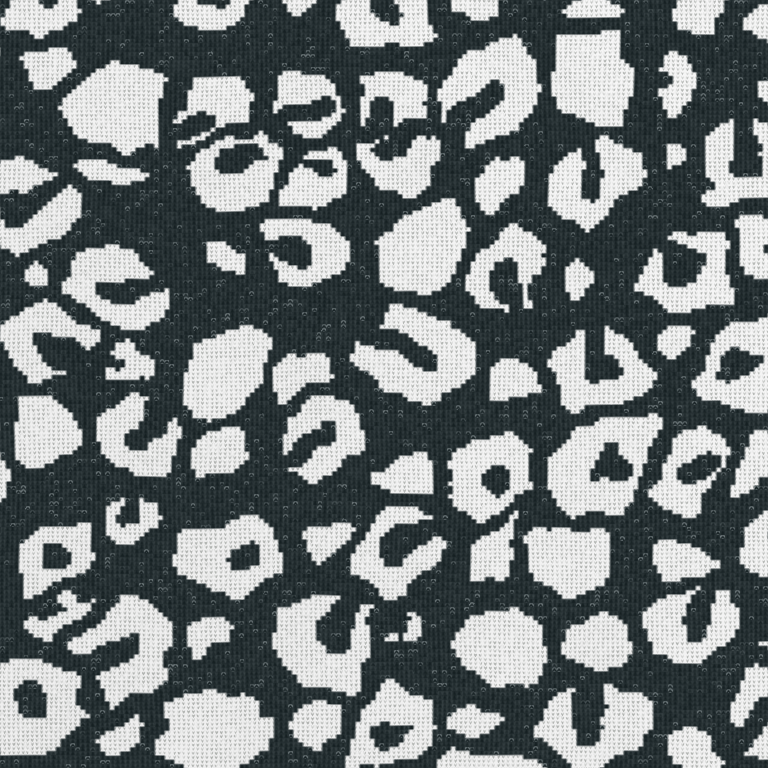
Reproduce this texture procedurally as a Shadertoy shader.

```glsl
// Jacquard knit with a leopard pattern: pale rosettes and flecks on dark slate.
// Jittered ellipses, kept apart by gaps and cut by holes or notches, are
// sampled once per stitch, then shaded with knit ribs and loose fibres.

#define SPOT_GRID 8.5
#define STITCHES vec2(160.0, 182.0)
#define BIG_RADII vec2(0.59, 0.46)
#define SMALL_RADII vec2(0.37, 0.21)
#define SPOT_GAP 0.16
#define OUTLINE_WARP 0.20
#define HOLE_RADIUS 0.33
#define EDGE_SOFTNESS 0.45
#define DARK_LOW vec3(0.085, 0.125, 0.135)
#define DARK_HIGH vec3(0.21, 0.25, 0.26)
#define YARN_SHADE vec3(0.72, 0.73, 0.72)
#define YARN_LIGHT vec3(0.965)

const float TAU = 6.28318;

vec3 hash3(vec2 p) {
    vec3 q = fract(p.xyx * vec3(0.1031, 0.1030, 0.0973));
    q += dot(q, q.yxz + 33.33);
    return fract((q.xxy + q.yzz) * q.zyx);
}

float gradientDot(vec2 corner, vec2 offset) {
    float angle = TAU * hash3(corner).x;
    return dot(vec2(cos(angle), sin(angle)), offset);
}

float gradientNoise(vec2 p) {
    vec2 i = floor(p), f = fract(p);
    vec2 u = f * f * f * (f * (f * 6.0 - 15.0) + 10.0);
    vec2 e = vec2(1.0, 0.0);
    return mix(mix(gradientDot(i, f), gradientDot(i + e, f - e), u.x),
               mix(gradientDot(i + e.yx, f - e.yx), gradientDot(i + 1.0, f - 1.0), u.x), u.y);
}

// Signed distance to a hole that may run out to the rim as a notch.
float holeDistance(vec2 n, vec3 rnd, bool isBig) {
    float openChance = isBig ? 0.55 : 0.82;
    bool isOpen = rnd.x > openChance;
    bool isClosed = isBig && rnd.x > 0.17;
    if (!isOpen && !isClosed) return 1.0;
    float angle = TAU * rnd.y;
    vec2 dir = vec2(cos(angle), sin(angle));
    vec2 q = n - dir * 0.2 * (rnd.z - 0.3);
    float reach = isOpen ? 1.3 : 0.2;
    float t = clamp(dot(q, dir), 0.0, reach);
    return length(q - dir * t) - mix(HOLE_RADIUS, 0.17, min(t, 1.0));
}

// Negative inside the pale spots, in units of the spot grid.
float spotField(vec2 uv) {
    vec2 p = uv * SPOT_GRID + 3.0;
    vec2 wobble = vec2(gradientNoise(p * 2.1), gradientNoise(p * 2.1 + 47.0));
    float ragged = gradientNoise(p * 5.0 + 9.0);
    p += OUTLINE_WARP * wobble;
    vec2 home = floor(p);
    float nearest = 9.0, second = 9.0, hole = 1.0;
    for (int y = -1; y <= 1; y++) {
        for (int x = -1; x <= 1; x++) {
            vec2 id = home + vec2(x, y);
            vec3 place = hash3(id), form = hash3(id + 71.0);
            // Large and small spots alternate, with some exchanged.
            bool isBig = (mod(id.x + id.y, 2.0) < 0.5) != (place.z < 0.15);
            vec2 radii = (isBig ? BIG_RADII : SMALL_RADII) * mix(0.82, 1.18, form.x);
            float angle = mix(-0.4, 0.85, form.y);
            float c = cos(angle), s = sin(angle);
            vec2 q = p - id - 0.5 - 0.6 * (place.xy - 0.5);
            vec2 n = vec2(c * q.x + s * q.y, c * q.y - s * q.x) / radii;
            float d = (length(n) - 1.0) * radii.y;
            if (d < nearest) {
                second = nearest;
                nearest = d;
                hole = holeDistance(n, hash3(id + 133.0), isBig) * radii.y;
            } else {
                second = min(second, d);
            }
        }
    }
    float d = max(nearest, 0.5 * (SPOT_GAP - second + nearest));
    return max(d, -hole) + 0.05 * ragged;
}

// Each stitch is wholly pale or dark; only its border is blended.
float stitchMask(vec2 s) {
    vec2 g = s - 0.5, base = floor(g);
    vec2 width = max(STITCHES / iResolution.y, vec2(EDGE_SOFTNESS));
    vec2 t = clamp((fract(g) - 0.5) / width + 0.5, 0.0, 1.0);
    float mask = 0.0;
    for (int k = 0; k < 4; k++) {
        vec2 corner = vec2(k & 1, k >> 1);
        vec2 weight = mix(1.0 - t, t, corner);
        float inside = step(spotField((base + corner + 0.5) / STITCHES), 0.0);
        mask += weight.x * weight.y * inside;
    }
    return mask;
}

void mainImage(out vec4 fragColor, in vec2 fragCoord) {
    vec2 uv = fragCoord / iResolution.y;
    float drift = gradientNoise(uv * 7.0);
    vec2 s = uv * STITCHES + 0.7 * vec2(drift, gradientNoise(uv * 6.0 + 21.0));
    float mask = stitchMask(s);

    // Knit relief: vertical ribs crossed by V-shaped loops.
    float rib = 0.5 + 0.5 * cos(TAU * s.x);
    float loops = 0.5 + 0.5 * cos(TAU * (s.y + abs(fract(s.x) - 0.5)));
    float fibre = gradientNoise(uv * 230.0);
    vec3 grain = hash3(floor(s) + 11.0);

    float darkTone = 0.45 * rib + 0.2 * loops + 0.35 * grain.x + 0.3 * fibre - 0.02;
    vec3 dark = mix(DARK_LOW, DARK_HIGH, clamp(darkTone, 0.0, 1.2));
    float fleck = smoothstep(0.86, 1.0, grain.y) * loops;
    dark += 0.22 * fleck;

    float shade = rib * loops * (0.5 + grain.z) + 0.25 * fibre + 0.08 * drift;
    vec3 pale = mix(YARN_LIGHT, YARN_SHADE, clamp(shade, 0.0, 1.0));
    pale *= mix(0.97, 1.0, smoothstep(0.0, 1.0, 0.5 * (uv.x + uv.y)));

    fragColor = vec4(mix(dark, pale, mask), 1.0);
}
```
